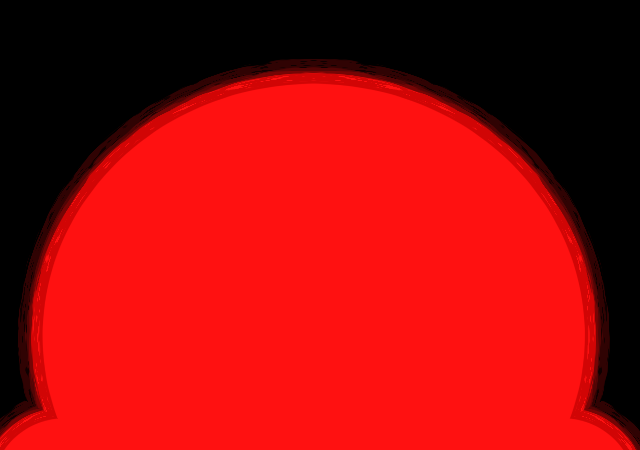
This background is drawn by a Shadertoy shader. Its source:

```glsl
// A large red dome rises from black between two low corner lobes.
// Signed distances form the mirrored outline; stepped rim tones, roughened
// by noise stretched along the edge, give it a streaked, smoky border.

// Lengths are fractions of the canvas height.
const float AXIS_X = 0.4902;                  // fraction of canvas width
const vec2 DOME_CENTER = vec2(0.0, 0.2528);
const vec2 DOME_RADII = vec2(0.6025, 0.561);
const vec2 LOBE_CENTER = vec2(0.557, -0.087);
const float LOBE_RADIUS = 0.157;

// Outer limits of the rim tones, measured from the solid red body.
const float RIM_END = 0.024;
const float WINE_END = 0.030;
const float MAROON_END = 0.036;
const float EMBER_END = 0.054;
const float ROUGHNESS = 0.009;
const vec2 STREAK_SCALE = vec2(16.0, 260.0);

const vec3 RED = vec3(1.0, 0.065, 0.065);
const vec3 RIM = vec3(0.82, 0.02, 0.02);
const vec3 WINE = vec3(0.46, 0.02, 0.02);
const vec3 MAROON = vec3(0.32, 0.02, 0.02);
const vec3 EMBER = vec3(0.19, 0.01, 0.01);

float hash(vec2 p) {
    return fract(sin(dot(p, vec2(127.1, 311.7))) * 4375.85);
}

float valueNoise(vec2 p) {
    vec2 cell = floor(p);
    vec2 f = fract(p);
    f = f * f * (3.0 - 2.0 * f);
    float low = mix(hash(cell), hash(cell + vec2(1.0, 0.0)), f.x);
    float high = mix(hash(cell + vec2(0.0, 1.0)), hash(cell + 1.0), f.x);
    return mix(low, high, f.y);
}

float ellipseDistance(vec2 p, vec2 radii) {
    float k = length(p / radii);
    float slope = length(p / (radii * radii));
    return k * (k - 1.0) / max(slope, 0.0001);
}

// Coverage of the region where d lies below the limit.
float inside(float d, float limit, float blur) {
    return 1.0 - smoothstep(limit - blur, limit + blur, d);
}

void mainImage(out vec4 fragColor, in vec2 fragCoord) {
    float pixel = 1.0 / iResolution.y;
    vec2 p = (fragCoord - vec2(AXIS_X * iResolution.x, 0.0)) * pixel;
    p.x = abs(p.x);

    // Outline: union of the dome and the mirrored lobe
    vec2 domePoint = p - DOME_CENTER;
    vec2 lobePoint = p - LOBE_CENTER;
    float dome = ellipseDistance(domePoint, DOME_RADII);
    float lobe = length(lobePoint) - LOBE_RADIUS;
    float d = min(dome, lobe);

    // Streaks follow the nearer outline
    float along = dome < lobe
        ? atan(domePoint.x, domePoint.y)
        : 0.3 * atan(lobePoint.x, lobePoint.y);
    vec2 streakPoint = vec2(along, d) * STREAK_SCALE;
    float streak = valueNoise(streakPoint);
    float fine = valueNoise(streakPoint * vec2(1.7, 2.0) + 19.0);
    float rough = d + ROUGHNESS * (0.65 * streak + 0.35 * fine - 0.5);

    // Tones from the faint outer smoke inward to the solid body
    float blur = 0.7 * pixel;
    vec3 color = EMBER * inside(rough, EMBER_END, blur);
    color = mix(color, MAROON, inside(rough, MAROON_END, blur));
    color = mix(color, WINE, inside(rough, WINE_END, blur));
    color = mix(color, RIM, inside(rough, RIM_END, blur));

    // Thin bright lines in the rim, thin dark lines in the smoke
    float rimZone = smoothstep(0.004, 0.010, d) * inside(d, 0.022, 0.003);
    color = mix(color, RED, rimZone * smoothstep(0.68, 0.82, fine));
    float smokeZone = smoothstep(0.030, 0.036, d);
    color *= 1.0 - 0.7 * smokeZone * smoothstep(0.70, 0.85, fine);

    color = mix(color, RED, inside(d + 0.15 * (rough - d), 0.0, blur));
    fragColor = vec4(color, 1.0);
}
```
